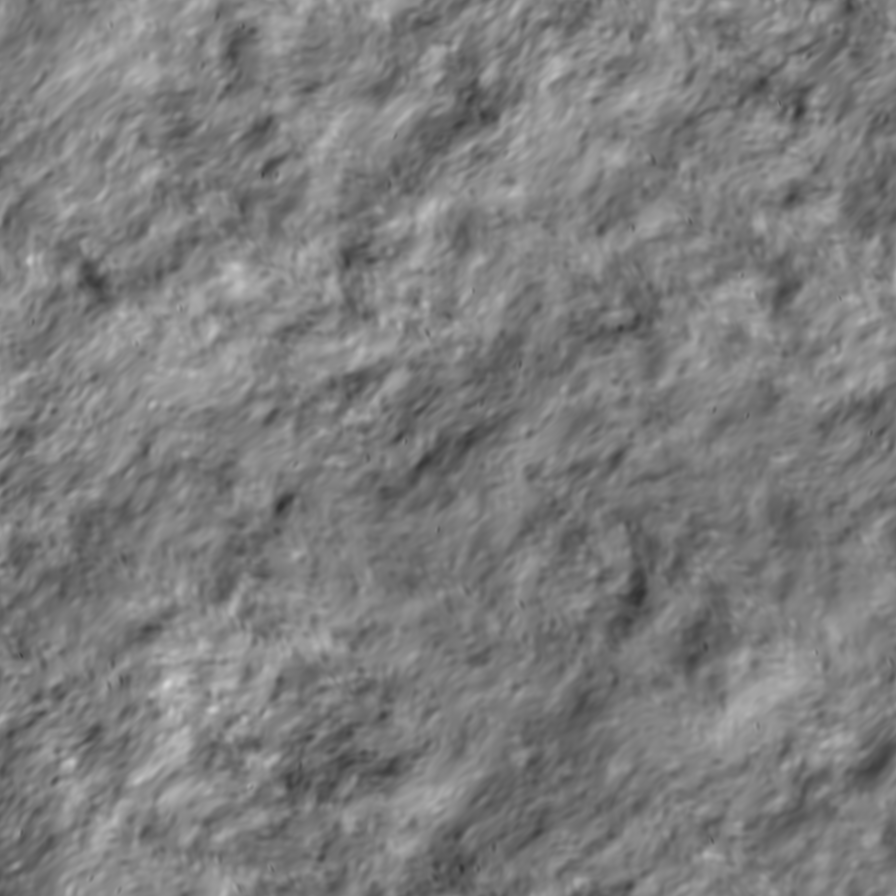
This texture is drawn by a three.js fragment shader. Its source:

```glsl
// Weathered grey rock face with slanted ridges and dark pits, lit from the upper left.
varying vec2 vUv;

vec3 hash3(vec2 cell) {
  vec3 k = vec3(dot(cell, vec2(127.1, 311.7)), dot(cell, vec2(269.5, 183.3)), dot(cell, vec2(419.2, 71.9)));
  return fract(sin(k) * 43758.5);
}

mat2 rotation(float angle) {
  float c = cos(angle), s = sin(angle);
  return mat2(c, -s, s, c);
}

// Cellular noise of soft bumps and dents: x is height, y is slope facing the light.
vec2 bumps(vec2 p, vec2 light) {
  vec2 cell = floor(p), sum = vec2(0.0);
  for (int j = -1; j <= 1; j++) {
    for (int i = -1; i <= 1; i++) {
      vec2 id = cell + vec2(float(i), float(j));
      vec3 h = hash3(id);
      vec2 d = p - id - h.xy;
      float fall = max(1.0 - dot(d, d), 0.0);
      sum += (h.z * 2.0 - 1.0) * fall * fall * vec2(fall, 3.0 * dot(d, light));
    }
  }
  return sum;
}

// Sparse upright pits, bright on the left lip and shadowed on the right.
float pits(vec2 p, float density) {
  vec2 cell = floor(p);
  float tone = 0.0;
  for (int j = -1; j <= 1; j++) {
    for (int i = -1; i <= 1; i++) {
      vec2 id = cell + vec2(float(i), float(j));
      vec3 h = hash3(id + 57.0);
      float size = mix(0.22, 0.46, fract(h.z * 37.0));
      vec2 d = (p - id - h.xy) / (size * vec2(0.85, 1.2));
      float fall = max(1.0 - dot(d, d), 0.0);
      tone -= step(h.z, density) * fall * fall * fall * (0.4 + 2.0 * d.x);
    }
  }
  return tone;
}

void main() {
  vec2 light = vec2(-0.8, 0.6);

  // Layered sines bend the ridges and roughen the outlines.
  vec2 p = vUv;
  p += 0.010 * sin(p.yx * vec2(17.0, 13.0) + vec2(0.7, 2.1));
  p += 0.004 * sin(p.yx * vec2(43.0, 37.0) + p * 21.0);
  p += 0.0012 * sin(p.yx * vec2(131.0, 113.0) + p * 67.0);

  // Ridges from broad swells down to fine grain, rising to the right.
  float roughness = 1.0 + 0.4 * bumps(p * 5.0 + 9.0, light).x;
  float tone = 0.484;
  float frequency = 5.5;
  for (int i = 0; i < 5; i++) {
    float octave = float(i);
    mat2 turn = rotation(0.48 + 0.2 * sin(octave * 2.3));
    vec2 q = turn * p * frequency;
    q.x *= mix(0.5, 0.9, octave / 4.0);
    vec2 relief = bumps(q + octave * 17.3, turn * light);
    float strength = 0.085 * exp(-0.08 * (octave - 2.0) * (octave - 2.0));
    tone += strength * roughness * dot(relief, vec2(0.6, 0.9));
    frequency *= 2.1;
  }

  // Large pits, pebble hollows and small specks.
  tone += 0.16 * pits(p * 8.0 + 3.0, 0.35);
  tone += 0.10 * pits(p * 19.0 + 11.0, 0.12);
  tone += 0.12 * pits(p * 42.0, 0.04);

  // Broken upright fault in the upper left.
  float across = (p.x - 0.265 - 0.012 * sin(p.y * 11.0)) / 0.022;
  float broken = smoothstep(0.5, 0.62, p.y) * (0.5 + 0.5 * sin(p.y * 29.0 + sin(p.y * 71.0)));
  tone -= 0.1 * broken * exp(-across * across) * (0.4 + across);

  gl_FragColor = vec4(vec3(clamp(tone, 0.2, 0.85)), 1.0);
}
```
